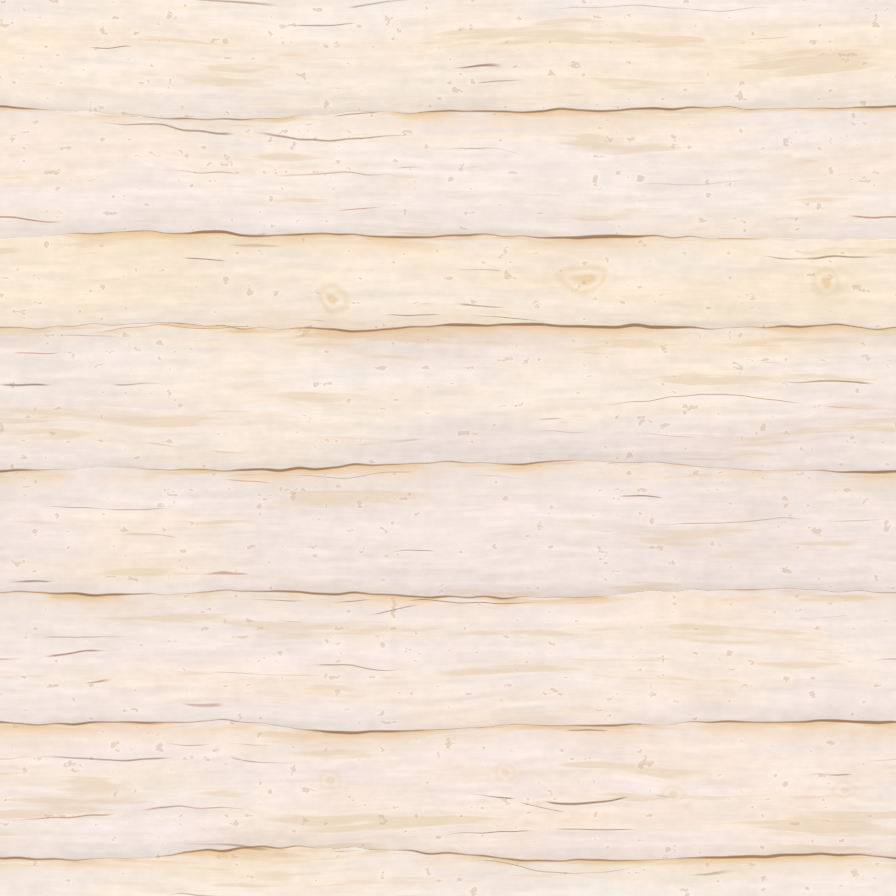
A Shadertoy shader for this texture:

```glsl
// Pale bleached logs stacked in seven horizontal courses, with grain, cracks and knots.

float hash(vec2 p) {
    vec3 q = fract(p.xyx * vec3(0.1031, 0.1030, 0.0973));
    q += dot(q, q.yzx + 33.33);
    return fract((q.x + q.y) * q.z);
}

// Value noise with n cells per canvas, tiling at the canvas edges.
float noise(vec2 uv, vec2 n) {
    vec2 p = uv * n, i = floor(p), f = fract(p);
    f = f * f * (3.0 - 2.0 * f);
    vec2 a = mod(i, n), b = mod(i + 1.0, n);
    return mix(mix(hash(a), hash(vec2(b.x, a.y)), f.x),
               mix(hash(vec2(a.x, b.y)), hash(b), f.x), f.y);
}

float fbm(vec2 uv, vec2 n) {
    float sum = 0.0, amp = 0.533;
    for (int k = 0; k < 4; k++) {
        sum += amp * noise(uv, n);
        uv += vec2(0.37, 0.61);
        n *= 2.0;
        amp *= 0.5;
    }
    return sum;
}

// Thin split lines of random length; x is the coverage, y the redness.
vec2 cracks(vec2 uv, float px) {
    vec2 result = vec2(0.0);
    for (int k = 0; k < 64; k++) {
        float s = float(k);
        vec2 centre = vec2(hash(vec2(s, 3.0)), (s + hash(vec2(s, 7.0))) / 64.0);
        vec2 d = fract(uv - centre + 0.5) - 0.5;
        float size = hash(vec2(s, 11.0));
        float halfLength = mix(0.025, 0.22, size * size * size);
        float taper = 1.0 - abs(d.x) / halfLength;
        if (taper < 0.0 || abs(d.y) > 0.05) continue;
        float bend = 0.035 * (fbm(vec2(uv.x, s * 0.17), vec2(6.0, 4.0)) - 0.5);
        float tilt = 0.07 * (hash(vec2(s, 13.0)) - 0.5) * d.x;
        float width = 0.0003 + 0.0016 * taper * pow(hash(vec2(s, 17.0)), 3.0);
        float line = smoothstep(px, -px, abs(d.y - bend - tilt) - width);
        float broken = smoothstep(0.25, 0.6, noise(uv + s * 0.13, vec2(24.0, 8.0)));
        line *= smoothstep(0.0, 0.4, taper) * broken * mix(0.3, 0.85, hash(vec2(s, 19.0)));
        if (line > result.x) result = vec2(line, hash(vec2(s, 23.0)));
    }
    return result;
}

void mainImage(out vec4 fragColor, in vec2 fragCoord) {
    vec2 uv = fragCoord / iResolution.xy;
    float px = 1.0 / iResolution.y;

    // Seam heights, and warmth, greyness and pinkness of each log, from the bottom up
    float seams[7] = float[7](0.052, 0.191, 0.337, 0.482, 0.633, 0.738, 0.872);
    vec3 tints[7] = vec3[7](vec3(0.45, 0.2, 0.1), vec3(0.2, 0.4, 0.8), vec3(0.15, 0.4, 0.6),
        vec3(0.0, 0.65, 0.35), vec3(0.15, 0.65, 0.0), vec3(0.75, 0.0, 0.0), vec3(0.3, 0.25, 0.5));

    // Locate the log and its distances to the seams below and above
    int log7 = 0;
    float below = uv.y + 0.128, above = 1.052 - uv.y;
    for (int i = 0; i < 7; i++) {
        float s = float(i);
        float wave = 0.036 * (fbm(vec2(uv.x + 0.23 * s, 0.37 * s), vec2(3.0, 4.0)) - 0.5);
        wave += 0.003 * (noise(vec2(uv.x, 0.31 * s), vec2(48.0, 5.0)) - 0.5);
        float d = uv.y - seams[i] - wave;
        if (d > 0.0) { log7 = (i + 1) % 7; below = d; }
        else above = min(above, -d);
    }
    float id = float(log7);
    vec3 tint = tints[log7];

    // Grain coordinates, warped and shifted for each log
    vec2 grain = uv + vec2(0.37 * id, 0.03 * (fbm(uv, vec2(3.0, 6.0)) - 0.5));

    // Knots swirl the grain: three on the yellow log, four faint ones on a pink log
    float knot = 0.0;
    for (int k = 0; k < 7; k++) {
        float s = float(k);
        bool large = k < 3;
        vec2 centre = large ? vec2(0.375 + 0.275 * s, 0.67 + 0.025 * hash(vec2(s, 31.0)))
                            : vec2(0.37 + 0.19 * (s - 3.0), 0.105 + 0.03 * hash(vec2(s, 37.0)));
        vec2 d = (uv - centre) * vec2(0.8, 1.0) / (large ? 0.017 : 0.011);
        d += 1.4 * (vec2(fbm(uv, vec2(18.0, 26.0)), fbm(uv + 0.4, vec2(18.0, 26.0))) - 0.5);
        float r = length(d);
        knot += exp(-r * r) * (0.6 + 0.4 * sin(9.0 * r)) * (large ? 0.85 : 0.5);
        grain.y += 0.006 * d.y * exp(-0.5 * r * r);
    }

    float blotch = fbm(grain, vec2(4.0, 16.0)) - 0.5;
    float streak = fbm(grain + 0.29, vec2(5.0, 46.0)) - 0.5;
    float fibre = fbm(grain + 0.53, vec2(14.0, 150.0)) - 0.5;
    float speck = fbm(uv + 0.71, vec2(80.0, 110.0)) - 0.5;

    // Wood body
    vec3 color = vec3(0.985, 0.943, 0.908);
    color = mix(color, vec3(0.943, 0.888, 0.855), clamp(tint.y + 1.7 * streak - blotch, 0.0, 1.0));
    color = mix(color, vec3(0.982, 0.91, 0.815), clamp(tint.x + 2.0 * blotch + streak, 0.0, 1.0) * 0.85);
    color -= vec3(0.0, 0.018, 0.008) * tint.z * smoothstep(-0.15, 0.15, blotch - streak);
    color += 0.075 * fibre + 0.05 * speck + 0.05 * streak;
    color = mix(color, vec3(0.89, 0.79, 0.68), 0.5 * smoothstep(0.13, 0.28, streak + 0.4 * fibre));

    // Knots and small pores
    color = mix(color, vec3(0.9, 0.76, 0.57), clamp(knot, 0.0, 1.0) * 0.7);
    color = mix(color, vec3(0.8, 0.68, 0.58), 0.4 * smoothstep(0.24, 0.32, speck));

    // Rounded undersides, golden upper edges and dark joints
    float wear = fbm(uv + 0.17, vec2(7.0, 9.0));
    color *= 1.0 - 0.06 * exp(-below / 0.012);
    color = mix(color, vec3(0.9, 0.76, 0.58), exp(-above / 0.009) * smoothstep(0.2, 0.7, wear + fibre));
    float joint = smoothstep(px, -px, min(below, above) - 0.0003 - 0.0022 * max(wear - 0.4, 0.0) * 2.0);
    color = mix(color, vec3(0.6, 0.45, 0.33), joint * smoothstep(0.2, 0.65, wear) * 0.85);

    // Cracks
    vec2 crack = cracks(uv, px);
    color = mix(color, mix(vec3(0.55, 0.47, 0.41), vec3(0.74, 0.52, 0.42), crack.y), crack.x);

    fragColor = vec4(clamp(color, 0.0, 1.0), 1.0);
}
```
